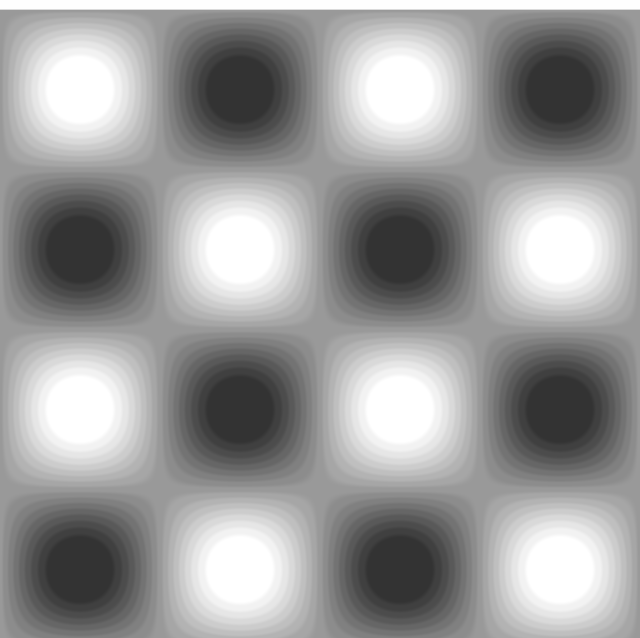
A Shadertoy shader for this pattern:

```glsl
const float PI = 3.14159265;
const float CELLS_ACROSS = 4.0;     // light and dark spots per canvas width
const float STRIP_HEIGHT = 0.015;   // blank strip at the top, in canvas widths
const float MID_TONE = 0.6;
const float TONE_RANGE = 0.4;       // distance from mid tone to either extreme
const float WAVE_GAIN = 1.2;        // above 1 flattens the spot centres
const float BANDS_PER_SIDE = 8.0;   // tone steps from mid tone to an extreme
const float BAND_SOFTNESS = 0.6;    // share of each step spent blending
const vec3 STRIP_COLOR = vec3(0.995);

// Product of two sine waves, clipped into flat discs
float spotWave(vec2 p) {
    vec2 wave = sin(PI * CELLS_ACROSS * p);
    return clamp(WAVE_GAIN * wave.x * wave.y, -1.0, 1.0);
}

// Gentle terraces with blended edges
float softBands(float value) {
    float level = value * BANDS_PER_SIDE;
    float halfBlend = 0.5 * BAND_SOFTNESS;
    float blend = smoothstep(0.5 - halfBlend, 0.5 + halfBlend, fract(level));
    return (floor(level) + blend) / BANDS_PER_SIDE;
}

void mainImage(out vec4 fragColor, in vec2 fragCoord) {
    // Canvas widths, measured down from the strip's lower edge
    vec2 p = vec2(fragCoord.x, iResolution.y - fragCoord.y) / iResolution.x;
    p.y -= STRIP_HEIGHT;

    float tone = MID_TONE + TONE_RANGE * softBands(spotWave(p));

    // Blank strip, antialiased over one pixel
    float pixel = 1.0 / iResolution.x;
    float below = smoothstep(-0.5 * pixel, 0.5 * pixel, p.y);
    fragColor = vec4(mix(STRIP_COLOR, vec3(tone), below), 1.0);
}
```
